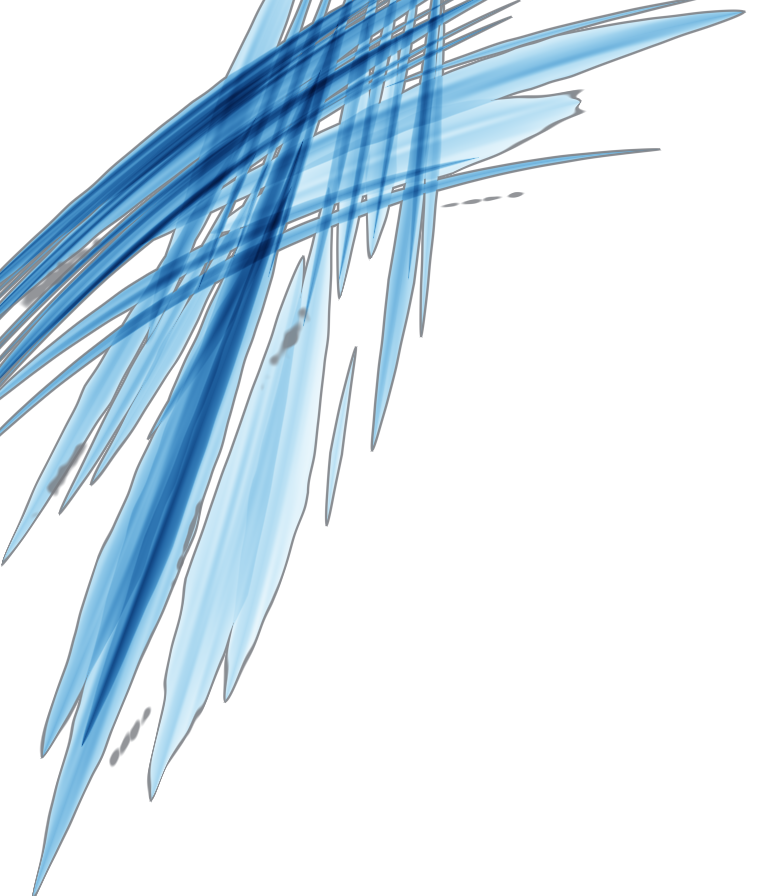
Give the GLSL for this background, as a Shadertoy shader.

```glsl
// Translucent blue brush strokes crossing at the top left of a white sheet.
// Each stroke is a bent, tapered band; bands add up pigment depth, which
// absorbs light, and the border of their union gets a thin grey line.

vec2 pos;            // sheet position: y runs down, height is 7.68
float px;            // size of one pixel in sheet units
float edge = 9.0;    // distance to the union of all strokes
float depth = 0.0;   // accumulated pigment

float hash(vec2 p) {
    vec3 q = fract(p.xyx * 0.1031);
    q += dot(q, q.yzx + 33.33);
    return fract((q.x + q.y) * q.z);
}

float noise(vec2 p) {
    vec2 i = floor(p), f = fract(p);
    f *= f * (3.0 - 2.0 * f);
    return mix(mix(hash(i), hash(i + vec2(1, 0)), f.x),
               mix(hash(i + vec2(0, 1)), hash(i + 1.0), f.x), f.y);
}

// Band from a to b, widest (half width) at peak, with ragged far end
void stroke(vec2 a, vec2 b, float bend, float halfWidth, float peak, float pigment, float rag) {
    float len = distance(a, b);
    vec2 dir = (b - a) / len, rel = pos - a;
    float t = dot(rel, dir) / len;
    float s = dot(rel, vec2(-dir.y, dir.x)) - bend * 4.0 * t * (1.0 - t);
    float seed = 7.0 * (a.x + b.y) + 40.0;
    t += rag * (noise(vec2(s * 14.0 + seed, t * len * 2.0)) - 0.5) * smoothstep(0.4, 1.0, t);

    float taper = clamp(min(t / peak, (1.0 - t) / (1.0 - peak)), 0.0, 1.0);
    float w = halfWidth * pow(taper, 0.65) * (0.92 + 0.16 * noise(vec2(t * len * 4.0, seed)));
    float d = max(abs(s) - w, -min(t, 1.0 - t) * len);
    edge = min(edge, d);

    float core = clamp(1.0 - abs(s) / max(w, 0.001), 0.0, 1.0);
    float streak = 0.55 + 0.9 * noise(vec2(s * 20.0 + seed, t * len * 0.5));
    depth += pigment * (0.4 + 0.7 * core) * streak * smoothstep(px, -px, d);
}

// Soft grey patch stretched along a direction
float smudge(vec2 center, vec2 axis, float width) {
    vec2 dir = normalize(axis), r = pos - center;
    vec2 q = vec2(dot(r, dir) / length(axis), dot(r, vec2(-dir.y, dir.x)) / width);
    return smoothstep(1.1, 0.5, length(q) + 0.9 * (noise(pos * 12.0) - 0.5));
}

void sweepingStrokes() {
    stroke(vec2(-0.3, 2.65), vec2(3.5, -0.25), -0.10, 0.14, 0.55, 1.5, 0.0);
    stroke(vec2(-0.3, 2.95), vec2(4.0, -0.25), -0.20, 0.15, 0.60, 1.4, 0.0);
    stroke(vec2(-0.3, 3.55), vec2(4.5, -0.20), -0.34, 0.12, 0.45, 1.4, 0.0);
    stroke(vec2(1.2, 2.1), vec2(6.38, 0.1), -0.25, 0.20, 0.65, 0.9, 0.0);
    stroke(vec2(3.3, 0.75), vec2(6.0, -0.02), -0.06, 0.04, 0.4, 0.9, 0.0);
    stroke(vec2(1.8, 2.0), vec2(5.08, 0.85), -0.10, 0.31, 0.62, 0.4, 0.12);
    stroke(vec2(-0.3, 4.0), vec2(5.65, 1.28), -0.63, 0.07, 0.45, 1.5, 0.0);
    stroke(vec2(-0.3, 3.65), vec2(4.1, 1.35), -0.35, 0.09, 0.4, 1.3, 0.0);
    // Fine dark bristles filling the bundle
    for (float i = 0.0; i < 10.0; i++) {
        float h = hash(vec2(i, 5.0)), k = (i + h) / 10.0;
        stroke(vec2(-0.3, 2.6 + 1.1 * k), vec2(3.4 + 1.1 * k, -0.25 + 0.5 * k * h),
               -0.12 - 0.24 * k, 0.025 + 0.03 * h, 0.55, 1.1, 0.0);
    }
}

void fallingStrokes() {
    // Long central blade and its dark core
    stroke(vec2(2.75, 0.6), vec2(0.36, 6.5), 0.0, 0.19, 0.72, 0.9, 0.05);
    stroke(vec2(2.9, 0.2), vec2(0.32, 7.57), 0.0, 0.28, 0.60, 0.9, 0.05);
    stroke(vec2(2.6, 1.2), vec2(0.7, 6.4), -0.02, 0.13, 0.66, 1.3, 0.0);
    // Pale sheet to its right
    stroke(vec2(2.6, 2.2), vec2(1.32, 6.78), -0.05, 0.27, 0.62, 0.45, 0.10);
    stroke(vec2(2.82, 1.6), vec2(1.94, 5.98), -0.10, 0.25, 0.58, 0.33, 0.06);
    // Slender drips on the right
    stroke(vec2(3.75, -0.3), vec2(3.19, 3.86), -0.06, 0.11, 0.65, 0.8, 0.0);
    stroke(vec2(3.8, 0.0), vec2(3.61, 2.88), 0.0, 0.065, 0.45, 0.5, 0.0);
    stroke(vec2(3.05, 2.98), vec2(2.80, 4.50), 0.02, 0.05, 0.6, 0.35, 0.0);
    stroke(vec2(3.15, 0.2), vec2(2.92, 2.52), 0.0, 0.13, 0.5, 0.4, 0.08);
    stroke(vec2(3.4, 0.3), vec2(3.18, 2.22), 0.0, 0.13, 0.6, 0.4, 0.08);
    // Left blades
    stroke(vec2(2.75, -0.8), vec2(1.2, 3.1), 0.05, 0.17, 0.4, 0.7, 0.1);
    stroke(vec2(2.2, 1.0), vec2(0.0, 4.85), 0.0, 0.13, 0.62, 0.7, 0.10);
    stroke(vec2(2.2, 1.3), vec2(0.48, 4.45), -0.03, 0.09, 0.6, 0.7, 0.10);
    stroke(vec2(2.3, 1.4), vec2(0.8, 4.12), -0.04, 0.09, 0.6, 0.7, 0.10);
    stroke(vec2(2.5, 1.6), vec2(1.27, 3.76), -0.05, 0.08, 0.5, 0.8, 0.0);
    // Dark bristles through the crossing
    for (float i = 0.0; i < 7.0; i++) {
        float h = hash(vec2(i, 9.0));
        stroke(vec2(2.85 + 0.16 * i, -0.6), vec2(1.7 + 0.3 * i, 1.9 + 0.9 * h),
               0.0, 0.04 + 0.03 * h, 0.4, 0.9, 0.0);
    }
}

void mainImage(out vec4 fragColor, in vec2 fragCoord) {
    px = 7.68 / iResolution.y;
    pos = vec2(fragCoord.x, iResolution.y - fragCoord.y) * px;
    sweepingStrokes();
    fallingStrokes();

    // Pigment absorbs red most and turns neutral where it piles up
    vec3 color = exp(-vec3(0.78, 0.31, 0.10) * depth - 0.04 * depth * depth);

    // Thin grey border, then dry smudges and specks
    vec3 grey = vec3(0.47, 0.48, 0.50);
    color = mix(color, grey, 0.85 * smoothstep(0.008 + px, 0.004, abs(edge)));
    float dry = smudge(vec2(2.47, 2.92), vec2(-0.18, 0.30), 0.07);
    dry = max(dry, smudge(vec2(1.62, 4.6), vec2(-0.15, 0.45), 0.025));
    dry = max(dry, smudge(vec2(0.55, 4.05), vec2(-0.2, 0.3), 0.05));
    dry = max(dry, smudge(vec2(0.5, 2.35), vec2(-0.35, 0.3), 0.06));
    for (float i = 0.0; i < 4.0; i++) {
        dry = max(dry, smudge(vec2(0.98 + 0.09 * i, 6.5 - 0.12 * i), vec2(-0.04, 0.09), 0.035));
        dry = max(dry, smudge(vec2(3.85 + 0.19 * i, 1.76 - 0.03 * i), vec2(0.09, -0.015), 0.02));
    }
    fragColor = vec4(mix(color, grey, 0.8 * dry), 1.0);
}
```
